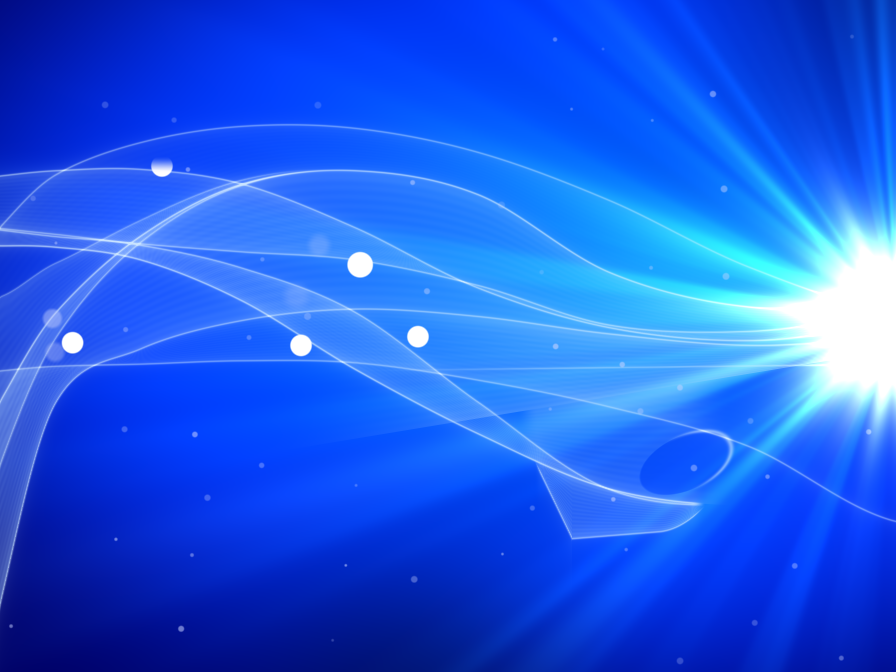
Write a Shadertoy shader that draws this background.

```glsl
// Translucent white ribbons streaming from a bright star over a deep blue glow.

const vec3 NAVY = vec3(0, 0, .4), ROYAL = vec3(0, .16, .96), AZURE = vec3(0, .47, 1);
const vec3 CYAN = vec3(.1, .8, 1), PALE = vec3(.66, .82, 1);
const vec2 STAR = vec2(1.335, .523);

// Ribbon edge heights, at knots that are denser toward the left
const float ARC[9] = float[9](.661, .74, .788, .812, .809, .773, .701, .602, .535);
const float CREST[9] = float[9](.401, .535, .649, .726, .746, .71, .594, .543, .549);
const float SASH_TOP[9] = float[9](.738, .746, .748, .726, .661, .571, .512, .493, .514);
const float SASH_LOW[9] = float[9](.66, .651, .637, .625, .613, .575, .516, .507, .531);
const float TAIL_TOP[9] = float[9](.658, .648, .635, .601, .535, .401, .271, .248, .27);
const float TAIL_LOW[9] = float[9](.634, .632, .613, .552, .45, .354, .272, .248, .27);
const float BELLY[9] = float[9](.097, .401, .481, .523, .54, .529, .503, .486, .496);
const float HEM[9] = float[9](.448, .455, .458, .463, .46, .434, .394, .335, .224);

float sq(float x) { return x * x; }

float hash(vec2 p) { return fract(sin(dot(p, vec2(127.1, 311.7))) * 43758.5453); }

float noise(float x) {
  float i = floor(x);
  return mix(hash(vec2(i, 3)), hash(vec2(i + 1., 3)), smoothstep(0., 1., x - i));
}

float spline(float x, float h[9]) {
  float s = clamp(pow(max(x, 0.) * .75, .75) * 8., 0., 7.999);
  int i = int(s);
  float f = s - float(i), a = h[max(i - 1, 0)], b = h[i], c = h[i + 1], d = h[min(i + 2, 8)];
  return b + .5 * f * (c - a + f * (2. * a - 5. * b + 4. * c - d + f * (3. * (b - c) + d - a)));
}

// Height and slope of an edge
vec2 curve(float x, float h[9]) {
  float y = spline(x, h);
  return vec2(y, (spline(x + .003, h) - y) / .003);
}

float gauss(vec2 p, vec2 center, vec2 radius) {
  vec2 q = (p - center) / radius;
  return exp(-dot(q, q));
}

// Thin bright edge with a faint bloom
float strand(float y, vec2 edge, float px) {
  float d = abs(y - edge.x) / sqrt(1. + sq(edge.y));
  return exp(-sq(d / max(.0015, .65 * px))) + .22 * exp(-d / .01);
}

// Sheer threaded cloth between two heights, denser at its borders
float veil(float y, float a, float b, float px) {
  float lo = min(a, b), hi = max(a, b), t = (y - lo) / max(hi - lo, .004);
  float inside = clamp((y - lo) / px + .5, 0., 1.) * clamp((hi - y) / px + .5, 0., 1.);
  return inside * (.65 + .35 * pow(abs(2. * t - 1.), 3.) + .06 * sin(t * 95.));
}

float disc(vec2 p, float x, float y, float radius, float soft) {
  return 1. - smoothstep(radius - soft, radius + soft, length(p - vec2(x, y)));
}

float beam(float angle, float r, float aim, float width) {
  return exp(-sq((angle - aim) / width) - r * 3.2);
}

vec3 backdrop(vec2 p) {
  float d = length((p - vec2(.85, .58)) * vec2(.8, 1.25));
  vec3 col = mix(ROYAL, NAVY, smoothstep(.48, 1., d));
  col = mix(col, AZURE, .85 * exp(-d * d / .17));
  col *= 1. - .35 * gauss(p, vec2(.62, 0), vec2(.25, .2));
  col *= 1. - .35 * gauss(p, vec2(1.33, 1), vec2(.25));
  return mix(col, CYAN, .55 * gauss(p, vec2(1.08, .6), vec2(.23, .1)));
}

vec3 starRays(float angle, float r) {
  float n = .6 * noise(angle * 9. + 40.) + .4 * noise(angle * 25. + 90.);
  float cool = beam(angle, r, -.77, .05) + beam(angle, r, .38, .09) + beam(angle, r, .82, .04);
  return vec3(.09, .6, .75) * n * n * n * exp(-r * 1.8) + vec3(.2, .7, .6) * cool
    + vec3(.7, .8, .6) * beam(angle, r, -.29, .06);
}

// Scattered motes, one per occupied grid cell
float motes(vec2 p, float px) {
  vec2 id = floor(p / .11), c = (id + .15 + .7 * vec2(hash(id), hash(id + 17.))) * .11;
  float radius = mix(.0018, .0052, hash(id + 31.));
  return step(.55, hash(id + 53.)) * mix(.2, .6, hash(id + 71.)) * disc(p, c.x, c.y, radius, px);
}

void mainImage(out vec4 fragColor, in vec2 fragCoord) {
  vec2 p = fragCoord / iResolution.y, v = p - STAR;
  float px = 1. / iResolution.y, x = p.x, y = p.y, r = length(v), angle = atan(v.y, -v.x);
  vec3 col = backdrop(p) + starRays(angle, r);

  vec2 arc = curve(x, ARC), crest = curve(x, CREST), belly = curve(x, BELLY), hem = curve(x, HEM);
  vec2 sashTop = curve(x, SASH_TOP), sashLow = curve(x, SASH_LOW);
  vec2 tailTop = curve(x, TAIL_TOP), tailLow = curve(x, TAIL_LOW);
  vec2 crestTop = crest + vec2(.156, -1.4) * exp(-9. * x);
  vec2 crestLow = crest - vec2(.095, -1.05) * exp(-11. * x);
  float tailEnd = 1. - smoothstep(1.03, 1.05, x), left = 1. - smoothstep(.35, .5, x);

  // Wide sheets
  float ray = .26 + .165 * x;
  float cloth = .08 * veil(y, arc.x, crest.x, px) + .27 * veil(y, crest.x, belly.x, px)
    + .2 * left * veil(y, crestTop.x, crestLow.x, px)
    + .2 * veil(y, sashTop.x, sashLow.x, px) + .24 * tailEnd * veil(y, tailTop.x, tailLow.x, px)
    + .16 * veil(y, belly.x, hem.x, px) * (1. - smoothstep(.8, 1.2, x))
    + .34 * veil(y, belly.x, ray, px) * smoothstep(.4, .9, x) * step(ray, belly.x);

  // Folded tip with its hollow loop
  float flap = max(.305 - 2.07 * (x - .8), .198 + .08 * (x - .85) + 7. * sq(max(x - .98, 0.)));
  float flapSpan = smoothstep(.795, .805, x) * tailEnd;
  vec2 q = mat2(.906, -.423, .423, .906) * (p - vec2(1.02, .311));
  float loopR = length(q / vec2(.073, .04)), hollow = 1. - smoothstep(.96, 1.02, loopR);
  cloth += .38 * flapSpan * veil(y, flap, tailLow.x, px);
  cloth += .26 * veil(y, ray, tailLow.x, px) * smoothstep(.77, .8, x) * (1. - smoothstep(1., 1.09, x));
  col = mix(col, PALE, min(cloth * (1. - .8 * hollow), .75));
  col = mix(col, vec3(.02, .27, .95), .45 * hollow);

  // Bright edges
  float edges = .35 * strand(y, arc, px) + .5 * strand(y, crest, px)
    + left * (.25 * strand(y, crestTop, px) + .35 * strand(y, crestLow, px))
    + .42 * strand(y, sashTop, px) + .38 * strand(y, sashLow, px)
    + tailEnd * (.4 * strand(y, tailTop, px) + .5 * strand(y, tailLow, px))
    + .4 * strand(y, belly, px) + .35 * strand(y, hem, px)
    + .3 * smoothstep(.5, .9, x) * strand(y, vec2(.442 + .012 * x, 0), px)
    + .4 * flapSpan * strand(y, vec2(flap, x < .851 ? 2.07 : .1), px)
    + .5 * smoothstep(-.02, .05, q.x) * exp(-sq((loopR - 1.) * 18.));
  col = mix(col, vec3(.85, .94, 1), min(edges, .9));

  // Motes and glowing discs
  float soft = motes(p, px) + .45 * disc(p, .078, .526, .014, .003)
    + .35 * disc(p, .082, .476, .014, .004) + .25 * disc(p, .475, .635, .015, .007)
    + .2 * disc(p, .441, .559, .017, .009);
  col = mix(col, vec3(.78, .82, 1), min(soft, 1.));
  float discs = disc(p, .536, .606, .019, px) + disc(p, .108, .49, .016, px)
    + disc(p, .448, .486, .016, px) + disc(p, .622, .499, .016, px)
    + disc(p, .241, .753, .016, px) * (1. - smoothstep(.742, .768, y));
  col = mix(col, vec3(1), min(discs, 1.));

  // Star core, pink halo and forward glare
  float flare = r / (.85 + .4 * noise(angle * 8. + 60.));
  col += 1.8 * exp(-sq(flare) / .0115) + vec3(.65, .45, .6) * exp(-flare / .085);
  col += .5 * gauss(p, vec2(1.28, .54), vec2(.2, .022));
  fragColor = vec4(clamp(col, 0., 1.), 1);
}
```
